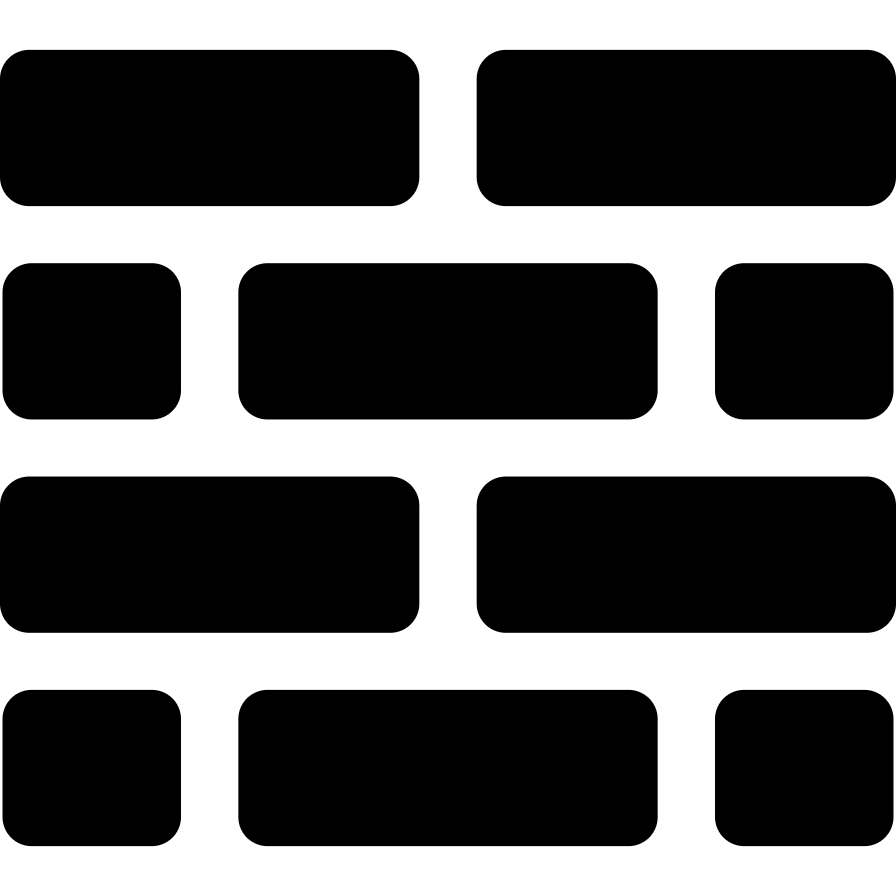
Give the GLSL for this pattern, as a Shadertoy shader.

```glsl
// Draws a flat black brick wall with rounded bricks and wide white joints.

const int   ROW_COUNT    = 4;
const float ROW_PITCH    = 0.2381;
const float JOINT        = 0.0640;
const float CORNER       = 0.0325;
const vec2  BRICK_HALF   = vec2(0.2340, 0.0872);
const vec2  END_HALF     = vec2(0.0996, 0.0872);
const vec3  BRICK_COLOR  = vec3(0.0);
const vec3  MORTAR_COLOR = vec3(1.0);

// Signed distance to a rounded box centred at the origin
float roundedBox(vec2 p, vec2 halfSize, float radius) {
    vec2 q = abs(p) - halfSize + radius;
    return length(max(q, 0.0)) + min(max(q.x, q.y), 0.0) - radius;
}

// Two full bricks, mirrored about the centre joint
float pairCourse(vec2 p, float joint, float radius) {
    float centre = BRICK_HALF.x + 0.5 * joint;
    return roundedBox(vec2(abs(p.x) - centre, p.y), BRICK_HALF, radius);
}

// One full brick with a short brick at each end
float staggeredCourse(vec2 p, float joint, float radius) {
    float endCentre = BRICK_HALF.x + joint + END_HALF.x;
    float middle = roundedBox(p, BRICK_HALF, radius);
    float ends = roundedBox(vec2(abs(p.x) - endCentre, p.y), END_HALF, radius);
    return min(middle, ends);
}

// Stacked courses, alternating from a staggered one at the bottom
float brickWall(vec2 p, float pitch, int rows) {
    float halfRows = 0.5 * float(rows);
    float row = clamp(floor(p.y / pitch + halfRows), 0.0, float(rows - 1));
    vec2 local = vec2(p.x, p.y - (row + 0.5 - halfRows) * pitch);
    return mod(row, 2.0) < 0.5
        ? staggeredCourse(local, JOINT, CORNER)
        : pairCourse(local, JOINT, CORNER);
}

// Antialiased coverage of the inside of a shape
float coverage(float dist, float pixel) {
    return clamp(0.5 - dist / pixel, 0.0, 1.0);
}

void mainImage(out vec4 fragColor, in vec2 fragCoord) {
    float pixel = 1.0 / min(iResolution.x, iResolution.y);
    vec2 p = (fragCoord - 0.5 * iResolution.xy) * pixel;

    float brick = coverage(brickWall(p, ROW_PITCH, ROW_COUNT), pixel);
    fragColor = vec4(mix(MORTAR_COLOR, BRICK_COLOR, brick), 1.0);
}
```
